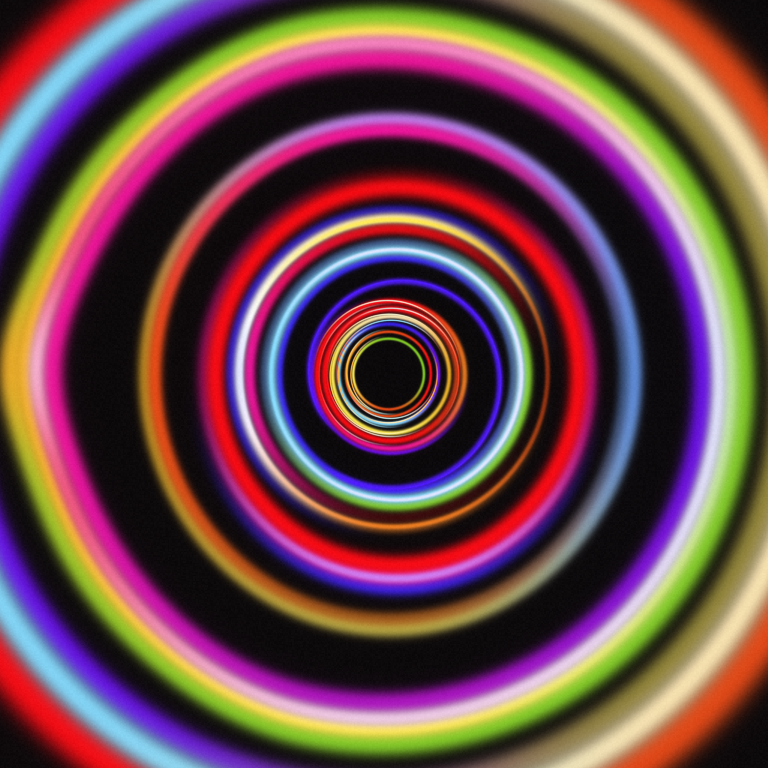
Reproduce this background procedurally as a Shadertoy shader.

```glsl
// Nested neon light rings receding into a dark tunnel.
// Each ring is a bundle of soft strands; a strand blends four colours by
// direction (right, top, left, bottom) and is painted over the ones before.

const vec3 DARK     = vec3(0.045, 0.035, 0.042);
const vec3 NONE     = vec3(0.0);
const vec3 RED      = vec3(0.95, 0.04, 0.07);
const vec3 EMBER    = vec3(0.86, 0.27, 0.08);
const vec3 ORANGE   = vec3(0.85, 0.45, 0.12);
const vec3 GOLD     = vec3(0.88, 0.65, 0.15);
const vec3 OLIVE    = vec3(0.50, 0.46, 0.18);
const vec3 YELLOW   = vec3(0.96, 0.88, 0.30);
const vec3 CREAM    = vec3(0.95, 0.87, 0.68);
const vec3 GREEN    = vec3(0.48, 0.76, 0.14);
const vec3 SKY      = vec3(0.50, 0.82, 0.95);
const vec3 SILVER   = vec3(0.84, 0.85, 0.94);
const vec3 STEEL    = vec3(0.35, 0.52, 0.80);
const vec3 BLUE     = vec3(0.20, 0.12, 0.87);
const vec3 VIOLET   = vec3(0.38, 0.05, 0.85);
const vec3 MAGENTA  = vec3(0.90, 0.07, 0.58);
const vec3 PINK     = vec3(0.93, 0.66, 0.78);
const vec3 LAVENDER = vec3(0.70, 0.48, 0.88);

const float TAU = 6.2831853;
const vec2 OVAL = vec2(1.02, 0.98);   // slight vertical stretch of middle rings
const float BULGE = 0.04;             // outward push at the far left
const float FLATTEN = 0.02;           // inward pull beside the bulge
const float HALO = 0.03;              // faint glow around every strand
const float FALLOFF = 2.4;            // edge sharpness of a strand
const float GRAIN = 0.02;
const int FILAMENTS = 12;

float hash(float n) { return fract(sin(n * 127.1) * 43758.5453); }

// Paints one circular strand centred on the origin of p.
void strand(inout vec3 light, vec2 p, float radius, float width,
            vec3 right, vec3 top, vec3 left, vec3 bottom) {
    float dist = length(p);
    vec2 dir = p / max(dist, 1e-4);
    vec2 pos = max(dir, 0.0), neg = max(-dir, 0.0);
    pos *= pos;
    neg *= neg;
    vec3 tint = right * pos.x + top * pos.y + left * neg.x + bottom * neg.y;
    float d = abs(dist - radius) / max(width, 0.8 / min(iResolution.x, iResolution.y));
    float glow = (1.0 - HALO) * exp(-pow(d, FALLOFF)) + HALO * exp(-0.7 * d);
    float cover = max(tint.r, max(tint.g, tint.b));
    light = light * (1.0 - glow * cover) + tint * glow;
}

// Wide blurred rings near the border.
void outerRings(inout vec3 light, vec2 uv) {
    // Corner ring, turned so its four colours fall on the diagonals
    vec2 p = uv - vec2(0.488, 0.505);
    p = vec2(p.x + p.y, p.y - p.x) * 0.70711;
    strand(light, p, 0.608, 0.030, EMBER, RED, RED, EMBER);
    strand(light, p, 0.532, 0.019, OLIVE, VIOLET, VIOLET, OLIVE);
    strand(light, p, 0.566, 0.023, CREAM, SKY, SKY, CREAM);

    // Broad rainbow ring with a bulge
    p = uv - vec2(0.496, 0.504);
    float side = smoothstep(0.1, 0.35, -p.x);
    float push = side * exp(-pow((p.y - 0.02) / 0.11, 2.0));
    p *= 1.0 + FLATTEN * side - BULGE * push;
    strand(light, p, 0.472, 0.017, GREEN, GREEN, mix(GREEN, GOLD, 0.3 + 0.7 * push), GREEN);
    strand(light, p, 0.420, 0.016, VIOLET, MAGENTA, MAGENTA, mix(VIOLET, MAGENTA, 0.5));
    strand(light, p, 0.455, 0.012, mix(GREEN, SILVER, 0.5), YELLOW, GOLD, YELLOW);
    strand(light, p, 0.440, 0.012, SILVER, mix(MAGENTA, PINK, 0.7),
           mix(mix(MAGENTA, ORANGE, 0.4), PINK, push), mix(SILVER, PINK, 0.5));
}

// Medium rings.
void middleRings(inout vec3 light, vec2 uv) {
    vec2 p = (uv - vec2(0.508, 0.512)) * OVAL;
    strand(light, p, 0.325, 0.011, STEEL, LAVENDER, GOLD * 0.75, OLIVE * 1.3);
    strand(light, p, 0.312, 0.010, STEEL * 0.5, MAGENTA, EMBER, ORANGE * 0.6);

    p = (uv - vec2(0.517, 0.510)) * OVAL;
    strand(light, p, 0.270, 0.011, NONE, NONE, NONE, BLUE);
    strand(light, p, 0.255, 0.012, MAGENTA * 0.7, RED * 0.2, MAGENTA * 0.5, MAGENTA);
    strand(light, p, 0.241, 0.013, RED, RED, RED, RED);
    strand(light, p, 0.258, 0.006, NONE, NONE, NONE, LAVENDER);

    p = uv - vec2(0.513, 0.514);
    strand(light, p, 0.212, 0.007, NONE, BLUE * 0.7, BLUE * 0.8, NONE);
    strand(light, p, 0.188, 0.008, NONE, RED * 0.9, MAGENTA, RED * 0.2);
    strand(light, p, 0.202, 0.007, NONE, CREAM, SILVER, ORANGE * 0.5);
    strand(light, p, 0.200, 0.0035, EMBER * 0.6, YELLOW, SILVER, ORANGE);

    p = uv - vec2(0.516, 0.512);
    strand(light, p, 0.171, 0.007, GREEN, STEEL * 0.6, STEEL * 0.5, GREEN);
    strand(light, p, 0.152, 0.005, STEEL * 0.6, BLUE, BLUE, BLUE);
    strand(light, p, 0.162, 0.007, mix(SILVER, SKY, 0.6), SKY, SKY * 0.9, SKY);
    strand(light, p, 0.163, 0.0025, SILVER, SILVER, SKY, SILVER);

    // Violet spiral that winds inward over one turn
    p = uv - vec2(0.516, 0.510);
    float turn = fract(atan(p.y, p.x) / TAU - 0.625);
    vec3 tint = mix(BLUE, VIOLET, 0.4) * smoothstep(0.0, 0.06, turn) * smoothstep(1.0, 0.92, turn);
    strand(light, p, mix(0.151, 0.107, turn), 0.0045, tint, tint, tint, tint);
    strand(light, p, mix(0.152, 0.108, turn), 0.0012, tint, tint * 1.1, tint, tint * 1.1);
}

// Tight rings and random filaments around the dark core.
void innerRings(inout vec3 light, vec2 uv) {
    vec2 p = uv - vec2(0.509, 0.512);
    strand(light, p, 0.102, 0.003, NONE, NONE, VIOLET * 0.8, VIOLET);
    strand(light, p, 0.096, 0.004, ORANGE, RED, RED, MAGENTA);
    strand(light, p, 0.086, 0.0045, EMBER * 0.8, RED, RED, RED);
    strand(light, p, 0.076, 0.003, GOLD, CREAM, YELLOW, YELLOW);
    p = uv - vec2(0.506, 0.513);
    strand(light, p, 0.065, 0.0028, VIOLET, BLUE, SKY, SKY);
    strand(light, p, 0.055, 0.002, RED, EMBER, GOLD, EMBER);
    strand(light, p, 0.046, 0.002, GREEN, GREEN, YELLOW, EMBER);
    for (int i = 0; i < FILAMENTS; i++) {
        float id = float(i) + 1.0;
        vec2 drift = (vec2(hash(id), hash(id + 40.0)) - 0.5) * 0.008;
        float arc = smoothstep(-0.2, 0.9, cos(atan(p.y, p.x) - TAU * hash(id + 160.0)));
        vec3 warm = mix(RED, YELLOW, hash(id + 80.0)) * arc;
        vec3 cool = mix(SKY, CREAM, hash(id + 120.0)) * arc;
        float radius = mix(0.047, 0.096, id / float(FILAMENTS));
        strand(light, p + drift, radius, 0.0011, warm, cool, warm, cool);
    }
}

void mainImage(out vec4 fragColor, in vec2 fragCoord) {
    vec2 uv = (fragCoord - 0.5 * iResolution.xy) / min(iResolution.x, iResolution.y) + 0.5;
    vec3 light = DARK;
    outerRings(light, uv);
    middleRings(light, uv);
    innerRings(light, uv);
    light += GRAIN * (hash(dot(floor(uv * 512.0), vec2(0.137, 0.719))) - 0.5);
    fragColor = vec4(clamp(light, 0.0, 1.0), 1.0);
}
```
